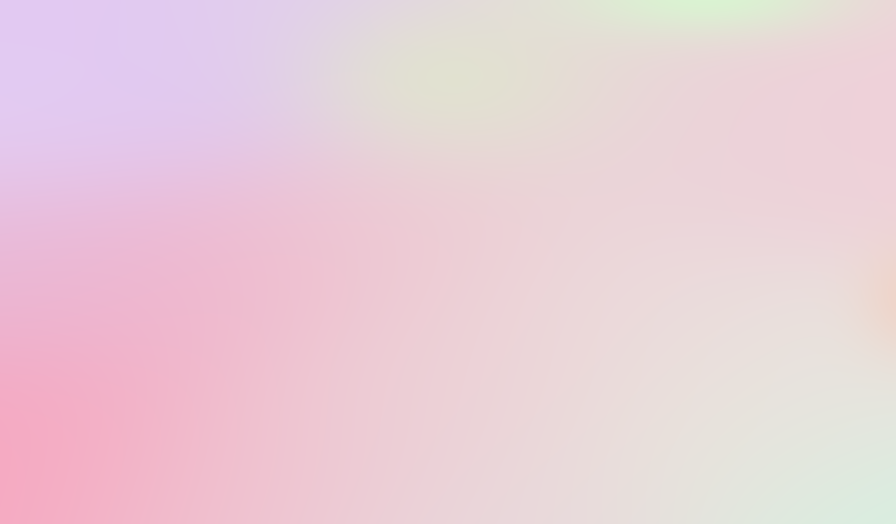
This background is drawn by a Shadertoy shader. Its source:

```glsl
// Soft pastel mesh gradient: lilac, rose, blush and mint with faint green and peach glows

// Adds a colour weighted by its Gaussian falloff; the sum is normalised later
void addColour(inout vec4 sum, vec2 uv, vec2 centre, float radius, vec3 colour) {
    vec2 d = (uv - centre) / radius;
    sum += vec4(colour, 1.0) * exp(-dot(d, d));
}

// Lays an elliptical glow over the blended field
vec3 addGlow(vec3 base, vec2 uv, vec2 centre, vec2 radius, vec3 colour, float strength) {
    vec2 d = (uv - centre) / radius;
    return mix(base, colour, strength * exp(-dot(d, d)));
}

void mainImage(out vec4 fragColor, in vec2 fragCoord) {
    vec2 uv = fragCoord / iResolution.xy;
    vec4 sum = vec4(0.0);

    // Lilac upper left
    addColour(sum, uv, vec2(0.00, 1.00), 0.20, vec3(0.89, 0.78, 0.95));
    addColour(sum, uv, vec2(0.00, 0.78), 0.20, vec3(0.89, 0.81, 0.96));
    addColour(sum, uv, vec2(0.20, 0.83), 0.20, vec3(0.875, 0.78, 0.94));
    addColour(sum, uv, vec2(0.32, 1.00), 0.18, vec3(0.88, 0.81, 0.93));

    // Rose left and lower left
    addColour(sum, uv, vec2(0.00, 0.50), 0.20, vec3(0.91, 0.72, 0.84));
    addColour(sum, uv, vec2(0.23, 0.48), 0.20, vec3(0.94, 0.71, 0.80));
    addColour(sum, uv, vec2(0.03, 0.17), 0.22, vec3(0.965, 0.65, 0.75));
    addColour(sum, uv, vec2(0.30, 0.10), 0.21, vec3(0.935, 0.77, 0.82));

    // Blush middle and upper right
    addColour(sum, uv, vec2(0.45, 0.55), 0.20, vec3(0.93, 0.80, 0.83));
    addColour(sum, uv, vec2(0.50, 0.27), 0.20, vec3(0.925, 0.82, 0.84));
    addColour(sum, uv, vec2(0.58, 0.88), 0.20, vec3(0.90, 0.86, 0.84));
    addColour(sum, uv, vec2(0.80, 0.75), 0.22, vec3(0.92, 0.82, 0.85));
    addColour(sum, uv, vec2(1.00, 0.75), 0.21, vec3(0.94, 0.82, 0.85));
    addColour(sum, uv, vec2(0.72, 0.42), 0.20, vec3(0.92, 0.86, 0.86));

    // Cream to mint lower right
    addColour(sum, uv, vec2(0.57, 0.00), 0.20, vec3(0.91, 0.85, 0.86));
    addColour(sum, uv, vec2(0.80, 0.15), 0.20, vec3(0.915, 0.89, 0.86));
    addColour(sum, uv, vec2(0.97, 0.30), 0.18, vec3(0.91, 0.89, 0.87));
    addColour(sum, uv, vec2(1.00, 0.00), 0.22, vec3(0.835, 0.94, 0.88));

    vec3 colour = sum.rgb / sum.a;

    // Sage haze, green top edge and peach right edge
    colour = addGlow(colour, uv, vec2(0.50, 0.85), vec2(0.15, 0.14), vec3(0.88, 0.89, 0.81), 0.85);
    colour = addGlow(colour, uv, vec2(0.79, 1.01), vec2(0.16, 0.08), vec3(0.85, 0.96, 0.82), 0.95);
    colour = addGlow(colour, uv, vec2(1.02, 0.43), vec2(0.06, 0.11), vec3(0.94, 0.82, 0.77), 0.85);

    fragColor = vec4(colour, 1.0);
}
```
